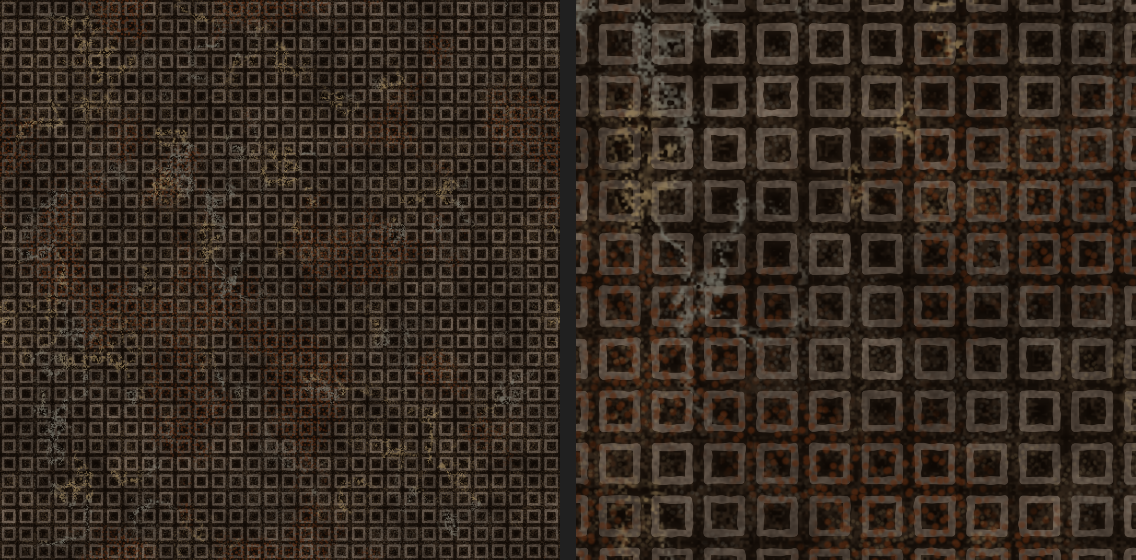
Left: the whole. Right: its middle third, enlarged.
Write a WebGL 1 fragment shader that draws this texture.

```glsl
precision highp float;

// Grimy dark plate with a 32 x 32 grid of rounded square outlines.
// Each outline is a distance function; wrapping value and cellular noise
// add grain, pale crust, rust flecks and uneven tone, so the tile is seamless.

uniform vec2 u_resolution;

const float REPEATS = 32.0;
const float OUTER_HALF = 0.39;   // half size of an outline, in cells
const float LINE_HALF = 0.07;    // half width of its line, in cells
const float CORNER = 0.07;

const vec3 PIT = vec3(0.055, 0.032, 0.015);
const vec3 SOIL = vec3(0.18, 0.135, 0.095);
const vec3 LINE_DARK = vec3(0.22, 0.18, 0.15);
const vec3 LINE_LIGHT = vec3(0.45, 0.395, 0.345);
const vec3 CRUST_WARM = vec3(0.60, 0.51, 0.35);
const vec3 CRUST_COOL = vec3(0.47, 0.47, 0.43);
const vec3 RUST = vec3(0.38, 0.17, 0.06);

float hash(vec2 cell, float seed) {
  vec3 p = fract(vec3(cell.xyx + seed) * vec3(0.1031, 0.1030, 0.0973));
  p += dot(p, p.yzx + 33.33);
  return fract((p.x + p.y) * p.z);
}

// Value noise that wraps after n cells.
float valueNoise(vec2 uv, float n, float seed) {
  vec2 p = uv * n;
  vec2 i = floor(p);
  vec2 f = fract(p);
  f = f * f * (3.0 - 2.0 * f);
  vec2 a = mod(i, n);
  vec2 b = mod(i + 1.0, n);
  return mix(mix(hash(a, seed), hash(vec2(b.x, a.y), seed), f.x),
             mix(hash(vec2(a.x, b.y), seed), hash(b, seed), f.x), f.y);
}

// Distance to the nearest scattered point, wrapping after n cells.
float cellular(vec2 uv, float n, float seed) {
  vec2 p = uv * n;
  vec2 i = floor(p);
  float nearest = 2.0;
  for (int y = -1; y <= 1; y++) {
    for (int x = -1; x <= 1; x++) {
      vec2 cell = i + vec2(float(x), float(y));
      vec2 id = mod(cell, n);
      vec2 point = cell + vec2(hash(id, seed), hash(id, seed + 57.0));
      nearest = min(nearest, distance(p, point));
    }
  }
  return nearest;
}

// Five octaves of wrapping noise, starting at n cells.
float layeredNoise(vec2 uv, float n, float seed) {
  float sum = 0.0;
  float weight = 0.5;
  for (int k = 0; k < 5; k++) {
    sum += weight * valueNoise(uv, n, seed + 19.0 * float(k));
    n *= 2.0;
    weight *= 0.55;
  }
  return sum / 1.055;
}

// Signed distance to the outline of a rounded square.
float squareOutline(vec2 p, float outerHalf, float lineHalf, float corner) {
  vec2 q = abs(p) - outerHalf + corner;
  float d = length(max(q, 0.0)) + min(max(q.x, q.y), 0.0) - corner;
  return abs(d + lineHalf) - lineHalf;
}

void main() {
  vec2 uv = gl_FragCoord.xy / u_resolution;
  vec2 grid = uv * REPEATS;
  float pixel = REPEATS / min(u_resolution.x, u_resolution.y);

  // Grain and broad stains
  float fine = valueNoise(uv, 512.0, 3.0);
  float coarse = valueNoise(uv, 200.0, 11.0);
  float grain = 0.6 * fine + 0.4 * coarse;
  float stain = layeredNoise(uv, 12.0, 23.0);
  float blotch = layeredNoise(uv, 40.0, 71.0);

  // Outline with slightly ragged edges
  vec2 p = fract(grid) - 0.5;
  float d = squareOutline(p, OUTER_HALF, LINE_HALF, CORNER);
  d += 0.04 * (coarse - 0.5);
  float outline = 1.0 - smoothstep(-0.5 * pixel, 0.5 * pixel, d);
  float tone = 0.9 + 0.2 * hash(floor(grid), 5.0);

  // Ground: darkest far from the lines, speckled with soil
  float halo = 1.0 - smoothstep(0.0, 0.2, d);
  float soil = smoothstep(0.3, 0.9, grain + 0.7 * (blotch - 0.5));
  vec3 ground = mix(PIT, SOIL, clamp(0.3 * halo + 0.85 * soil, 0.0, 1.0));
  vec3 line = mix(LINE_DARK, LINE_LIGHT, 0.7 * grain + 0.6 * (blotch - 0.2));
  vec3 color = mix(ground, line * tone, outline * (0.82 + 0.18 * stain));
  color *= 0.78 + 0.44 * stain;

  // Rust flecks gathered in patches
  float fleck = 1.0 - smoothstep(0.15, 0.45, cellular(uv, 150.0, 37.0));
  float rustPatch = smoothstep(0.5, 0.68, layeredNoise(uv, 9.0, 131.0));
  color = mix(color, RUST, 0.6 * fleck * rustPatch);

  // Pale crust: broken wisps plus scattered specks
  float wisp = 1.0 - smoothstep(0.0, 0.07, abs(layeredNoise(uv, 16.0, 211.0) - 0.5));
  float crustPatch = smoothstep(0.5, 0.68, layeredNoise(uv, 10.0, 307.0));
  float speck = 1.0 - smoothstep(0.1, 0.4, cellular(uv, 210.0, 83.0));
  float crust = wisp * crustPatch * smoothstep(0.3, 0.75, grain);
  crust += 0.3 * speck * smoothstep(0.4, 0.65, blotch);
  vec3 crustColor = mix(CRUST_WARM, CRUST_COOL, smoothstep(0.4, 0.6, valueNoise(uv, 14.0, 401.0)));
  color = mix(color, crustColor, clamp(0.75 * crust, 0.0, 0.8));

  gl_FragColor = vec4(color, 1.0);
}
```
